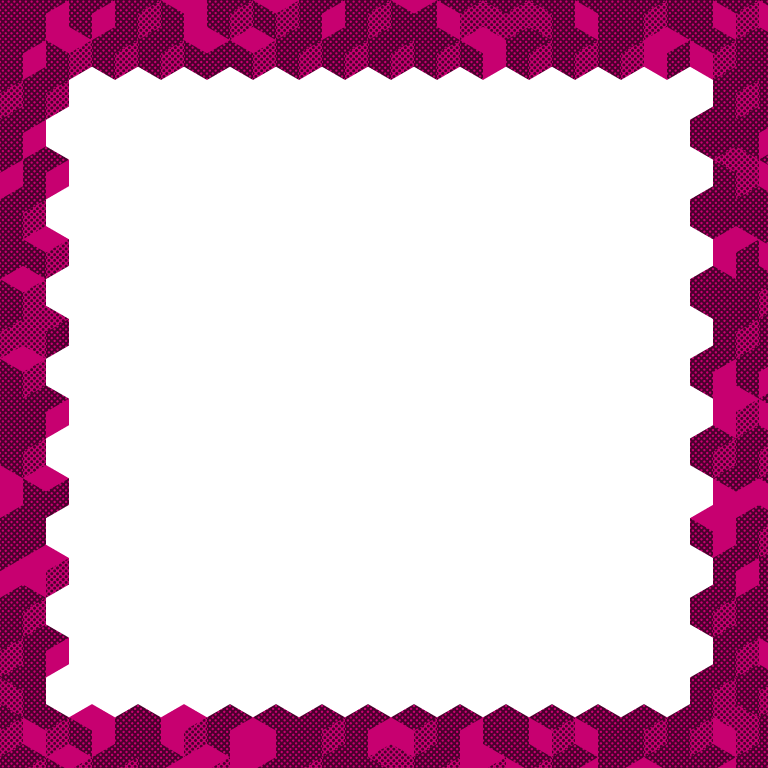
A Shadertoy shader for this background:

```glsl
// A white field framed by stacked magenta cubes, with a hexagonal sawtooth edge.
// Each hexagon cell is split into three rhombic faces; a hash picks plain
// magenta or a halftone screen per face. Edges are smoothed by supersampling.

const vec3 WHITE = vec3(1.0);
const vec3 MAGENTA = vec3(0.78, 0.0, 0.44);
const vec3 PLUM = vec3(0.29, 0.0, 0.175);

const float HEX_ACROSS = 16.696;             // hexagon widths per canvas side
const float FIRST_ROW = 1.161;               // depth of row zero, in hexagon widths
const vec2 CELL = vec2(1.0, 1.7320508);      // repeat of one row pair
const float DOTS_PER_HEX = 8.0;
const int SAMPLES = 4;

float hash(vec3 p) {
    p = fract(p * vec3(0.1031, 0.1130, 0.0973) + 0.37);
    p += dot(p, p.yzx + 33.33);
    return fract((p.x + p.y) * p.z);
}

// Offset from the nearest point of a repeating rectangular grid.
vec2 repeatCentered(vec2 p, vec2 period) {
    return p - period * floor(p / period + 0.5);
}

// Offset from the centre of the surrounding pointy-top hexagon.
vec2 hexOffset(vec2 p) {
    vec2 even = repeatCentered(p - vec2(0.5, 0.0), CELL);
    vec2 odd = repeatCentered(p - vec2(0.0, 0.5 * CELL.y), CELL);
    return dot(even, even) < dot(odd, odd) ? even : odd;
}

// 0 = top, 1 = left, 2 = right face of the cube seen in a hexagon.
float cubeFace(vec2 d) {
    if (d.y < -abs(d.x) * 0.57735) return 0.0;
    return d.x < 0.0 ? 1.0 : 2.0;
}

// Distance to the nearest dot of a diagonal screen, in screen cells.
float dotDistance(vec2 p) {
    vec2 q = p * DOTS_PER_HEX;
    return length(fract(vec2(q.x + q.y, q.x - q.y)) - 0.5);
}

// True for hexagons of the open central field.
bool inField(vec2 center) {
    float row = floor(center.y / (0.5 * CELL.y) + 0.5);
    float column = center.x - 0.5 * mod(row, 2.0);
    return row > 0.5 && row < 16.5 && column > 1.4 && column < 14.6;
}

vec3 faceColor(vec2 p, float face, float pick) {
    float plainShare = face < 0.5 ? 0.2 : 0.25;
    float lightShare = face > 1.5 ? 0.55 : 0.04;
    float d = dotDistance(p);
    if (pick < plainShare) return MAGENTA;
    if (pick < plainShare + lightShare) return d < 0.36 ? PLUM : MAGENTA;
    return d < 0.29 ? MAGENTA : PLUM;
}

vec3 scene(vec2 uv) {
    vec2 p = vec2(uv.x, 1.0 - uv.y) * HEX_ACROSS - vec2(0.0, FIRST_ROW);
    vec2 offset = hexOffset(p);
    vec2 center = p - offset;
    if (inField(center)) return WHITE;

    float face = cubeFace(offset);
    vec2 id = floor(center / vec2(0.5, 0.5 * CELL.y) + 0.5);
    return faceColor(p, face, hash(vec3(id + 7.0, face * 5.0 + 2.0)));
}

void mainImage(out vec4 fragColor, in vec2 fragCoord) {
    // Average a regular grid of samples inside each pixel.
    vec3 sum = vec3(0.0);
    for (int j = 0; j < SAMPLES; j++) {
        for (int i = 0; i < SAMPLES; i++) {
            vec2 jitter = (vec2(i, j) + 0.5) / float(SAMPLES) - 0.5;
            sum += scene((fragCoord + jitter) / iResolution.xy);
        }
    }
    fragColor = vec4(sum / float(SAMPLES * SAMPLES), 1.0);
}
```
